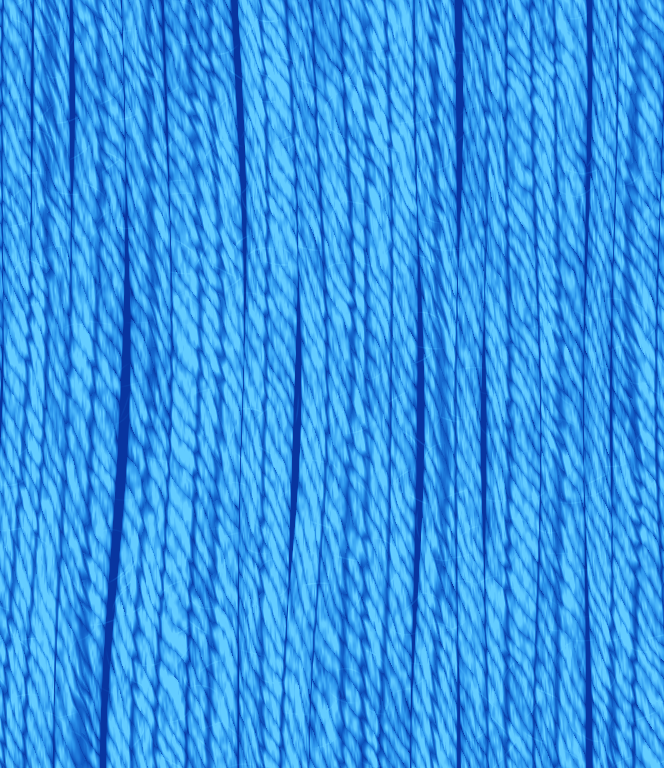
Reproduce this texture procedurally as a Shadertoy shader.

```glsl
// Hanks of blue cotton floss hanging side by side, each a twisted thread.
// Wandering strands with bulging, steeply slanted plies compete by height;
// fibres and stray hairs add to one tone, coloured by a six-step blue ramp.

#define SPACING 0.0325      // distance between strands, in canvas heights
#define HALF_WIDTH 0.0215   // mean strand radius
#define WANDER 0.024        // sideways drift of each strand
#define PLY_PITCH 0.033     // height of one ply turn
#define PLY_SLANT 1.35      // turns of twist from axis to edge
#define PLY_BULGE 0.34      // height of a ply above its strand
#define CREASE_WIDTH 0.60   // softness of the shade between strands
#define FIBRE_CONTRAST 0.78
#define PLY_CONTRAST 0.52
#define ROUND_CONTRAST 0.42
#define HAIR_LIGHT 0.15
#define BASE_TONE 0.01

float hash(vec2 p) {
    vec3 q = fract(p.xyx * 0.1031);
    q += dot(q, q.yzx + 33.33);
    return fract((q.x + q.y) * q.z);
}

float noise(vec2 p) {
    vec2 i = floor(p), f = fract(p);
    f = f * f * (3.0 - 2.0 * f);
    return mix(mix(hash(i), hash(i + vec2(1, 0)), f.x),
               mix(hash(i + vec2(0, 1)), hash(i + vec2(1, 1)), f.x), f.y);
}

vec3 blueRamp(float tone) {
    float t = clamp(tone, 0.0, 1.0) * 5.0;
    vec3 c = mix(vec3(0.03, 0.20, 0.62), vec3(0.06, 0.35, 0.76), clamp(t, 0.0, 1.0));
    c = mix(c, vec3(0.11, 0.46, 0.84), clamp(t - 1.0, 0.0, 1.0));
    c = mix(c, vec3(0.17, 0.58, 0.92), clamp(t - 2.0, 0.0, 1.0));
    c = mix(c, vec3(0.27, 0.69, 0.97), clamp(t - 3.0, 0.0, 1.0));
    return mix(c, vec3(0.39, 0.80, 1.00), clamp(t - 4.0, 0.0, 1.0));
}

// Position across one strand: 0 on its axis, -1 and 1 on its edges
float acrossStrand(vec2 p, float id) {
    float jitter = 0.4 * (hash(vec2(id, 3.0)) - 0.5);
    float drift = noise(vec2(id * 7.3, p.y * 2.3 + id)) - 0.5;
    float axis = (id + 0.5 + jitter) * SPACING + WANDER * drift;
    float radius = HALF_WIDTH * (0.82 + 0.36 * hash(vec2(id, 11.0)));
    return (p.x - axis) / radius;
}

// Twist count at a point of a strand; whole numbers are ply boundaries
float twist(float u, float y, float id) {
    float pitch = PLY_PITCH * (0.85 + 0.3 * hash(vec2(id, 19.0)));
    float wobble = 0.9 * noise(vec2(id * 3.7 + u * 0.7, y * 17.0));
    return y / pitch + PLY_SLANT * u + 10.0 * hash(vec2(id, 23.0)) + wobble;
}

float plyProfile(float turn) {
    return pow(sin(3.14159 * fract(turn)), 0.8);
}

// Fine streaks nearly along the thread, shifted from ply to ply
float fibres(float u, float y, float id, float turn) {
    vec2 grain = vec2(u * 4.6 + fract(turn) * 0.8 + id * 17.0, y * 46.0);
    grain += 5.3 * floor(turn);
    return 0.55 * noise(grain) + 0.45 * noise(grain * vec2(2.0, 2.3) + 31.0) - 0.5;
}

// Thin bent stray hairs, one per cell
float hairs(vec2 p) {
    vec2 cell = floor(p);
    float cover = 0.0;
    for (int j = -1; j <= 1; j++)
    for (int i = -1; i <= 1; i++) {
        vec2 id = cell + vec2(i, j);
        vec2 d = p - id - vec2(hash(id + 50.0), hash(id + 121.0));
        float angle = 6.2832 * hash(id + 187.0);
        d = mat2(cos(angle), -sin(angle), sin(angle), cos(angle)) * d;
        d.y += (hash(id + 261.0) - 0.5) * 1.6 * d.x * d.x;
        float line = 1.0 - smoothstep(0.005, 0.04, abs(d.y));
        cover = max(cover, line * (1.0 - smoothstep(0.15, 0.55, abs(d.x))));
    }
    return cover;
}

void mainImage(out vec4 fragColor, in vec2 fragCoord) {
    vec2 p = fragCoord / iResolution.y;

    // Shared lean of neighbouring strands
    vec2 q = p;
    q.x += 0.5 + 0.035 * (noise(vec2(p.x * 3.0, p.y * 1.6) + 8.0) - 0.5);

    // Highest ply wins; the runner-up sets the crease shade
    float top = 0.0, second = 0.0, topU = 0.0, topId = 0.0, topTurn = 0.0;
    float nearest = floor(q.x / SPACING);
    for (int k = -2; k <= 2; k++) {
        float id = nearest + float(k);
        float u = acrossStrand(q, id);
        float turn = twist(u, q.y, id);
        float lift = 0.55 + 0.7 * noise(vec2(id * 9.7, q.y * 3.0));
        float height = sqrt(max(0.0, 1.0 - u * u)) * (lift + PLY_BULGE * plyProfile(turn));
        second = max(second, min(top, height));
        if (height > top) {
            top = height;
            topU = u;
            topId = id;
            topTurn = turn;
        }
    }

    // Light the yarn, sinking it into the dark gaps
    float crease = smoothstep(0.0, CREASE_WIDTH, top - second);
    float yarn = ROUND_CONTRAST * sqrt(max(0.0, 1.0 - topU * topU));
    yarn += PLY_CONTRAST * plyProfile(topTurn);
    yarn += FIBRE_CONTRAST * fibres(topU, q.y, topId, topTurn);
    yarn += 0.16 * (hash(vec2(floor(topTurn) + 40.0, topId + 60.0)) - 0.5);
    yarn += 0.24 * (noise(vec2(topId * 4.3, q.y * 4.0)) - 0.5);
    float tone = BASE_TONE + mix(0.30 * top, 1.0, crease) * yarn;
    tone += HAIR_LIGHT * hairs(p * 24.0) * noise(p * 9.0);

    fragColor = vec4(blueRamp(tone), 1.0);
}
```
